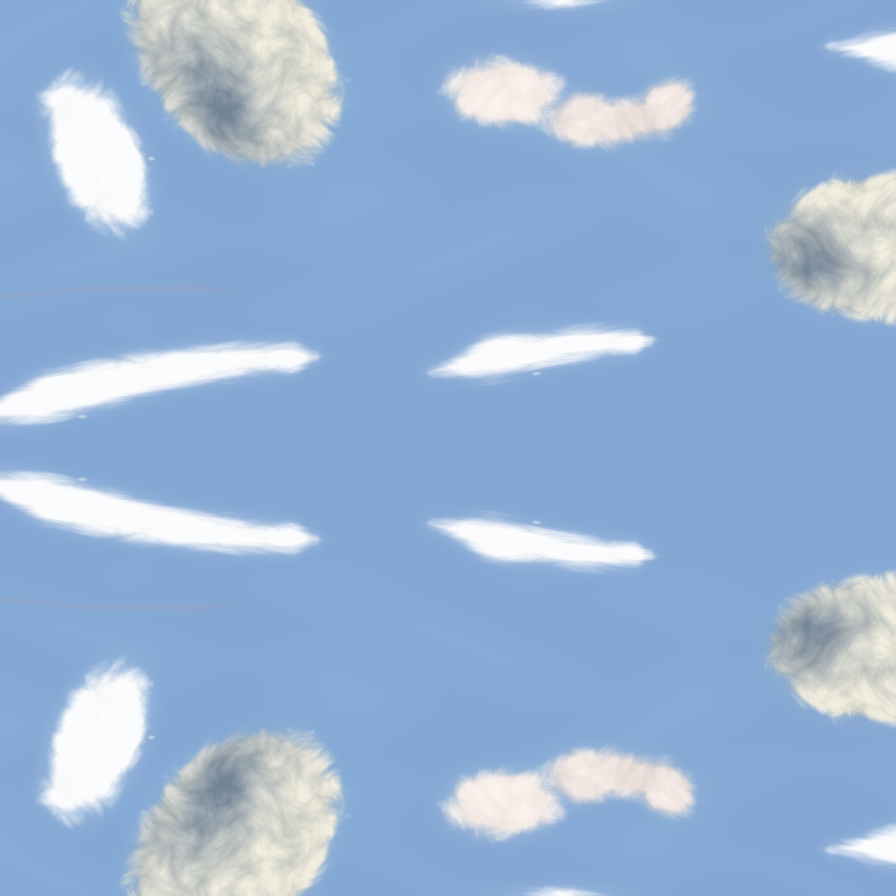
Reproduce this texture procedurally as a three.js fragment shader.

```glsl
varying vec2 vUv;

#define SKY vec3(0.517, 0.657, 0.832)
#define SNOW vec3(0.985, 0.988, 0.992)
#define CREAM vec3(0.875, 0.87, 0.825)
#define SLATE vec3(0.47, 0.54, 0.61)
#define BLUSH vec3(0.925, 0.885, 0.865)
#define PUFF_SCALE 24.0
#define EDGE_ROUGHNESS 0.020
#define FEATHER 0.0085
#define HALO 0.16

vec2 hash2(vec2 p) {
  p = vec2(dot(p, vec2(127.1, 311.7)), dot(p, vec2(269.5, 183.3)));
  return fract(sin(p) * 43758.5);
}

// Distance to the nearest scattered cell point
float cells(vec2 p) {
  vec2 id = floor(p), f = fract(p);
  float nearest = 2.0;
  for (int j = -1; j <= 1; j++) {
    for (int i = -1; i <= 1; i++) {
      vec2 o = vec2(float(i), float(j));
      vec2 d = o + hash2(id + o) - f;
      nearest = min(nearest, dot(d, d));
    }
  }
  return sqrt(nearest);
}

// Layered cells bent by sines, centred on zero
float puffs(vec2 p) {
  float sum = 0.0, amp = 0.55;
  for (int i = 0; i < 4; i++) {
    p += 0.22 * sin(p.yx * 2.3 + vec2(0.7, 2.1));
    sum += amp * (0.45 - cells(p));
    p = mat2(1.6, 1.2, -1.2, 1.6) * p + 3.7;
    amp *= 0.55;
  }
  return sum;
}

// Positive inside a tilted ellipse, roughly in canvas units
float blob(vec2 p, vec2 centre, vec2 radii, float angle) {
  vec2 d = p - centre, axis = vec2(cos(angle), sin(angle));
  vec2 q = vec2(dot(d, axis), dot(d, vec2(-axis.y, axis.x)));
  return (1.0 - length(q / radii)) * min(radii.x, radii.y);
}

// Positive inside a curved, tapering band between two ends
float streak(vec2 p, vec2 a, vec2 b, float width) {
  float t = (p.x - a.x) / (b.x - a.x), s = clamp(t, 0.0, 1.0);
  float mid = mix(b.y, a.y, pow(1.0 - s, 1.8));
  float taper = smoothstep(0.0, 0.3, s) * (1.0 - 0.6 * s) * (1.0 - smoothstep(0.93, 1.0, s));
  float past = max(max(-t, t - 1.0), 0.0) * (b.x - a.x);
  return width * taper - abs(p.y - mid) - past;
}

float cover(float field, float feather) {
  return smoothstep(-feather, feather, field);
}

// Cloud body with a faint light rim around it
vec3 layer(vec3 base, vec3 tint, float field, float rough) {
  base = mix(base, tint, HALO * smoothstep(-0.022, 0.01, field));
  return mix(base, tint, cover(field + rough, FEATHER));
}

// Warm crown to cool shadow, textured by puffs
vec3 stormTint(vec2 p, vec2 shadow, vec2 size, float angle, float puff) {
  vec2 d = p - shadow, axis = vec2(cos(angle), sin(angle));
  d = vec2(dot(d, axis), dot(d, vec2(-axis.y, axis.x))) / size;
  float light = 1.0 - 0.92 * exp(-dot(d, d)) + puff * 0.75;
  return mix(SLATE, CREAM, clamp(light, 0.0, 1.12)) + 0.08 * puff;
}

void main() {
  // Both halves reflect across the middle; y is depth from the outer edge
  vec2 p = vec2(vUv.x, 0.5 - abs(vUv.y - 0.5));
  float puff = puffs(p * PUFF_SCALE);
  float wisp = puffs(p * vec2(14.0, 52.0) + vec2(p.y * 30.0, 5.0));
  float rough = EDGE_ROUGHNESS * puff;

  // Sky with soft, low contrast patches
  float patches = sin(p.x * 17.0 + 2.0 * sin(p.y * 21.0)) * sin(p.y * 25.0 + sin(p.x * 13.0));
  vec3 color = SKY + vec3(0.002, 0.009, 0.004) * (patches + 0.5) * (1.0 - smoothstep(0.3, 0.42, p.y));

  // Faint rosy trail
  float trail = abs(p.y - mix(0.330, 0.322, smoothstep(0.0, 0.12, p.x))) - 0.002;
  color = mix(color, vec3(0.61, 0.65, 0.77), 0.6 * cover(-trail, 0.005) * (1.0 - smoothstep(0.22, 0.288, p.x)));

  // Shadowed clouds
  float storm = blob(p, vec2(0.260, 0.059), vec2(0.137, 0.095), 0.877);
  color = layer(color, stormTint(p, vec2(0.243, 0.112), vec2(0.095, 0.045), 1.05, puff), storm, rough * 1.3);
  float sideStorm = blob(p, vec2(0.979, 0.275), vec2(0.117, 0.078), 0.0);
  color = layer(color, stormTint(p, vec2(0.897, 0.293), vec2(0.062, 0.040), 0.3, puff), sideStorm, rough * 1.3);

  // Upright white cloud
  float white = blob(p, vec2(0.109, 0.173), vec2(0.084, 0.047), 1.17);
  white = max(white, blob(p, vec2(0.085, 0.125), vec2(0.036, 0.030), 0.5));
  color = layer(color, SNOW + 0.06 * min(puff, 0.0), white, rough);

  // Blushing pair: a round puff and a bent arm
  float roundPuff = blob(p, vec2(0.5625, 0.103), vec2(0.059, 0.036), 0.05);
  color = layer(color, BLUSH + vec3(0.035, 0.04, 0.04) + 0.1 * puff, roundPuff, rough);
  float arm = blob(p, vec2(0.653, 0.133), vec2(0.037, 0.027), 0.0);
  arm = max(arm, blob(p, vec2(0.697, 0.136), vec2(0.055, 0.022), -0.12));
  arm = max(arm, blob(p, vec2(0.742, 0.121), vec2(0.034, 0.025), -0.7));
  color = layer(color, BLUSH + 0.16 * puff, arm, rough * 0.8);

  // Wind-drawn streaks
  float band = streak(p, vec2(-0.055, 0.476), vec2(0.354, 0.398), 0.030);
  band = max(band, streak(p, vec2(0.480, 0.415), vec2(0.726, 0.380), 0.025));
  band = max(band, streak(p, vec2(0.925, 0.052), vec2(1.200, 0.060), 0.023));
  band = max(band, blob(p, vec2(0.625, 0.0), vec2(0.024, 0.005), 0.0));
  color = layer(color, SNOW + 0.07 * min(wisp, 0.0), band, 0.013 * wisp);

  // Stray flecks
  float fleck = max(blob(p, vec2(0.169, 0.177), vec2(0.003, 0.0018), 0.0),
                    blob(p, vec2(0.092, 0.465), vec2(0.004, 0.0015), 0.0));
  fleck = max(fleck, blob(p, vec2(0.599, 0.417), vec2(0.004, 0.0015), 0.0));
  color = mix(color, SNOW, 0.5 * cover(fleck, 0.0015));

  gl_FragColor = vec4(color, 1.0);
}
```
